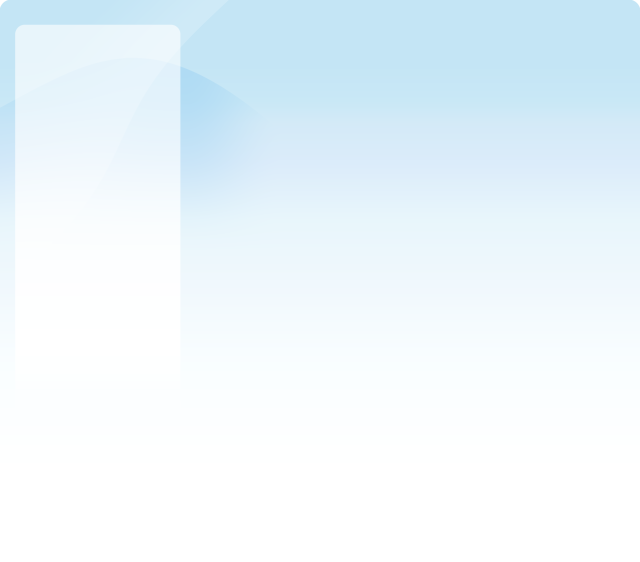
Give the GLSL for this background, as a WebGL 2 fragment shader.

```glsl
#version 300 es
precision highp float;
// Pale sky gradient with a soft blue hill, a light sweep and a frosted panel.

uniform vec2 u_resolution;
out vec4 outColor;

// Signed distance to a rounded box.
float roundedBox(vec2 p, vec2 center, vec2 halfSize, float radius) {
    vec2 q = abs(p - center) - halfSize + radius;
    return length(max(q, 0.0)) + min(max(q.x, q.y), 0.0) - radius;
}

// Antialiased coverage: one where the distance is negative.
float coverage(float dist) {
    float pixel = 1.0 / u_resolution.y;
    return 1.0 - smoothstep(-0.7 * pixel, 0.7 * pixel, dist);
}

float ramp(float from, float to, float x) {
    return clamp((x - from) / (to - from), 0.0, 1.0);
}

// Vertical gradient, from the top down.
vec3 skyColor(float y) {
    vec3 c = vec3(0.767, 0.898, 0.961);
    c = mix(c, vec3(0.788, 0.909, 0.965), ramp(0.11, 0.18, y));
    c = mix(c, vec3(0.830, 0.918, 0.970), ramp(0.18, 0.22, y));
    c = mix(c, vec3(0.859, 0.924, 0.980), ramp(0.22, 0.29, y));
    c = mix(c, vec3(0.910, 0.963, 0.985), ramp(0.29, 0.39, y));
    c = mix(c, vec3(0.945, 0.974, 0.992), ramp(0.39, 0.52, y));
    c = mix(c, vec3(0.976, 0.994, 1.000), ramp(0.52, 0.64, y));
    return mix(c, vec3(1.0), ramp(0.64, 0.84, y));
}

void main() {
    // Height is one unit; y runs downward from the top edge.
    vec2 p = gl_FragCoord.xy / u_resolution.y;
    p.y = 1.0 - p.y;
    float aspect = u_resolution.x / u_resolution.y;
    vec3 color = skyColor(p.y);

    // Hill: a bell-like crest, tinted below and fading down and to the right.
    float dx = p.x - 0.237;
    float flare = dx < 0.0 ? 7.0 : 2.4;
    float crest = 0.103 + 2.2 * dx * dx / (1.0 + flare * dx * dx);
    float hill = coverage((crest - p.y) * 0.9);
    hill *= 1.0 - smoothstep(0.10, 0.46, p.y);
    hill *= 1.0 - smoothstep(0.33, 0.50, p.x);
    hill *= mix(0.55, 1.0, smoothstep(0.0, 0.30, p.x));
    color = mix(color, vec3(0.660, 0.845, 0.955), 0.75 * hill);

    // Light sweep: a curved diagonal edge, brightest beside it.
    float edge = 0.407 - 0.767 * p.y - 0.024 * sin(12.66 * p.y);
    float sweep = coverage((p.x - edge) * 0.75);
    sweep *= smoothstep(-0.24, 0.0, p.x - edge);
    sweep *= 1.0 - smoothstep(0.30, 0.50, p.y);
    color = mix(color, vec3(1.0), 0.20 * sweep);

    // Frosted panel: rounded at the top, dissolving at the bottom.
    float panel = coverage(roundedBox(p, vec2(0.174, 0.410), vec2(0.147, 0.366), 0.017));
    float frost = mix(0.62, 0.95, smoothstep(0.20, 0.60, p.y));
    frost *= 1.0 - smoothstep(0.62, 0.76, p.y);
    color = mix(color, vec3(1.0), panel * frost);

    // White outside the rounded top corners of the canvas.
    float frame = coverage(roundedBox(p, vec2(0.5 * aspect, 1.0), vec2(0.5 * aspect + 0.001, 1.001), 0.022));
    outColor = vec4(mix(vec3(1.0), color, frame), 1.0);
}
```
